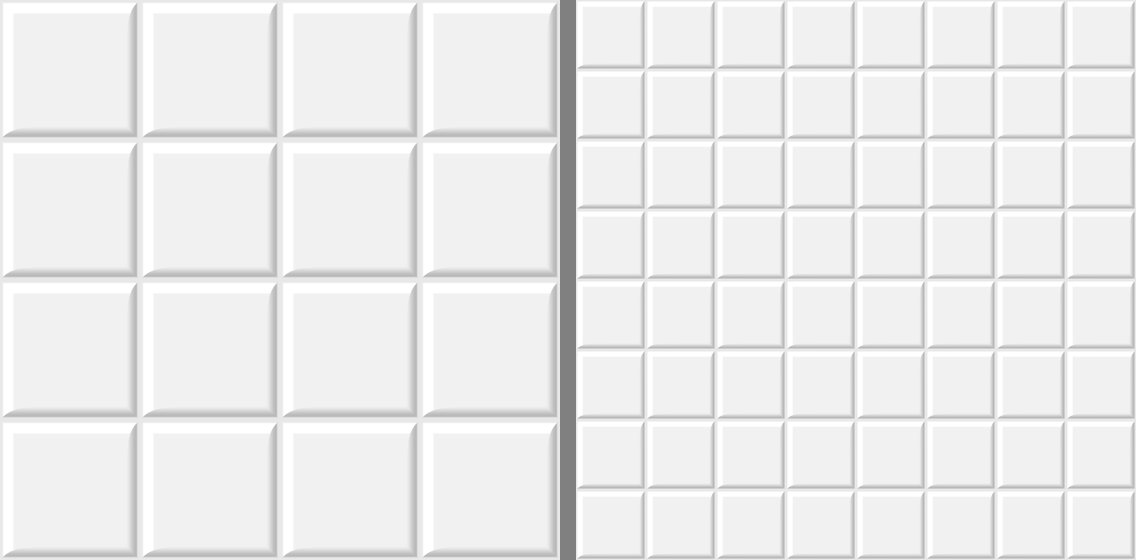
Left, the tile; right, the same tile 2 across and 2 down.
Reproduce this pattern procedurally as a Shadertoy shader.

```glsl
// Four by four glossy white square tiles with raised, bevelled rims and pale grout.
// Each cell measures its depth from the lit sides (left, top) and the shaded
// sides (right, bottom); curved mitres divide the light rim from the dark one.

// Soft step from 0 to 1 centred on zero
float softEdge(float distanceIn, float softness) {
    return smoothstep(-softness, softness, distanceIn);
}

vec3 bevelledTile(vec2 cell, float softness) {
    const float bevel = 0.075;
    vec2 fromLow = cell - 0.021;
    vec2 fromHigh = 0.979 - cell;
    float litDepth = min(fromLow.x, fromHigh.y);
    float shadeDepth = min(fromHigh.x, fromLow.y);

    // Flat face with a white rim along the lit sides
    float tone = mix(1.0, 0.945, softEdge(litDepth - bevel, softness));

    // Shaded rim: darkest outside, fading inward, tapering along the mitres
    float mitre = bevel * (1.0 - exp(-max(litDepth, 0.0) / bevel));
    float shade = mix(0.72, 0.945, smoothstep(0.05, 1.1, shadeDepth / bevel));
    tone = mix(tone, shade, softEdge(mitre - shadeDepth, 0.6 * softness));

    // Grout around the tile
    float inside = softEdge(min(litDepth, shadeDepth), softness);
    return vec3(mix(0.91, tone, inside));
}

void mainImage(out vec4 fragColor, in vec2 fragCoord) {
    vec2 cell = fract(4.0 * fragCoord / iResolution.xy);
    float softness = max(0.008, 4.0 / iResolution.y);
    fragColor = vec4(bevelledTile(cell, softness), 1.0);
}
```
